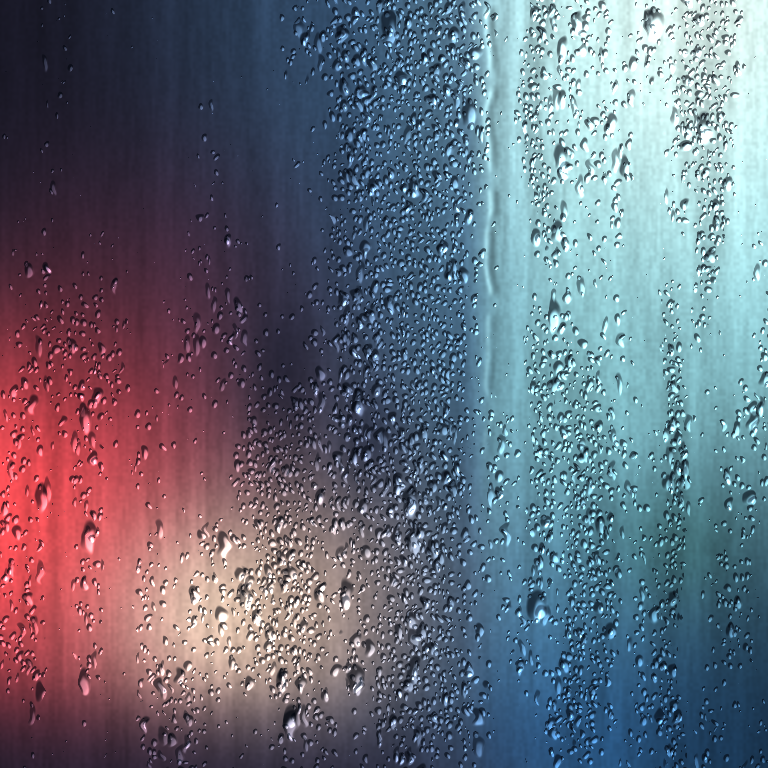
This texture is drawn by a three.js fragment shader. Its source:

```glsl
// Rain-beaded window at night: a dark left side, a pale teal right side and
// red and cream lights blurred behind the glass. Soft gradients and glows form
// the backdrop; jittered cells of refracting drops gather along wavy tracks.
varying vec2 vUv;

vec2 hash22(vec2 p) {
  vec3 q = fract(p.xyx * vec3(0.1031, 0.1030, 0.0973));
  q += dot(q, q.yzx + 33.33);
  return fract((q.xx + q.yz) * q.zy);
}

float noise(vec2 p) {
  vec2 i = floor(p), f = fract(p);
  f = f * f * (3.0 - 2.0 * f);
  float low = mix(hash22(i).x, hash22(i + vec2(1.0, 0.0)).x, f.x);
  float high = mix(hash22(i + vec2(0.0, 1.0)).x, hash22(i + 1.0).x, f.x);
  return mix(low, high, f.y);
}

float glow(vec2 p, vec2 center, vec2 radius) {
  vec2 d = (p - center) / radius;
  return exp(-dot(d, d));
}

// Blurred scene behind the glass
vec3 backdrop(vec2 p) {
  vec3 night = mix(vec3(0.09, 0.09, 0.14), vec3(0.23, 0.36, 0.49),
                   smoothstep(0.05, 0.66, p.x + (p.y - 0.6) * 0.14));
  vec3 day = mix(vec3(0.16, 0.33, 0.50), vec3(0.47, 0.69, 0.73), smoothstep(0.0, 0.50, p.y));
  day = mix(day, vec3(0.67, 0.89, 0.91), smoothstep(0.4, 0.9, p.y));
  day *= 1.0 - 0.38 * smoothstep(0.72, 1.0, p.x) * (1.0 - smoothstep(0.15, 0.65, p.y));
  float pane = 0.18 * smoothstep(0.42, 0.6, p.x) + 0.5 * smoothstep(0.60, 0.65, p.x)
             + 0.32 * smoothstep(0.58, 0.78, p.x);
  vec3 c = mix(night, day, pane);
  c = mix(c, vec3(0.92, 0.99, 0.96), 0.85 * glow(p, vec2(0.92, 1.02), vec2(0.21, 0.27)));
  c = mix(c, vec3(0.18, 0.34, 0.32), 0.45 * glow(p, vec2(0.88, 0.29), vec2(0.10, 0.09)));
  // Red and cream lights
  c = mix(c, vec3(0.20, 0.14, 0.21), 0.7 * glow(p, vec2(0.20, 0.65), vec2(0.20, 0.17)));
  c = mix(c, vec3(0.64, 0.25, 0.30), 0.85 * glow(p, vec2(0.12, 0.31), vec2(0.24, 0.27)));
  c = mix(c, vec3(0.95, 0.29, 0.31), 0.95 * glow(p, vec2(-0.02, 0.33), vec2(0.20, 0.21)));
  c = mix(c, vec3(0.52, 0.45, 0.45), 0.7 * glow(p, vec2(0.43, 0.22), vec2(0.15, 0.21)));
  c = mix(c, vec3(0.92, 0.80, 0.71), 0.95 * glow(p, vec2(0.30, 0.20), vec2(0.16, 0.14)));
  // Shadows in the middle and along the sill
  c = mix(c, vec3(0.12, 0.12, 0.18), 0.8 * glow(p, vec2(0.37, 0.53), vec2(0.05, 0.11)));
  c = mix(c, vec3(0.13, 0.15, 0.23), 0.55 * glow(p, vec2(0.48, 0.43), vec2(0.05, 0.08)));
  float sill = (1.0 - smoothstep(-0.04, 0.14, p.y)) * (1.0 - smoothstep(0.45, 0.8, p.x));
  return mix(c, vec3(0.13, 0.12, 0.19), 0.75 * sill);
}

// Wavy vertical band with a soft border; span holds its lower and upper ends
float track(vec2 p, float x, float halfWidth, vec2 span) {
  float wobble = (noise(vec2(p.y * 7.0, x * 50.0)) - 0.5) * 0.03;
  float across = 1.0 - smoothstep(0.3, 1.5, abs(p.x - x + wobble) / halfWidth);
  return across * smoothstep(span.x - 0.08, span.x + 0.08, p.y)
       * (1.0 - smoothstep(span.y - 0.08, span.y + 0.08, p.y));
}

float beadTracks(vec2 p) {
  float t = track(p, 0.55, 0.075, vec2(0.02, 1.2));
  t = max(t, track(p, 0.47, 0.045, vec2(0.30, 1.0)) * 0.8);
  t = max(t, track(p, 0.37, 0.06, vec2(0.10, 0.50)));
  t = max(t, track(p, 0.70, 0.016, vec2(0.68, 1.2)));
  t = max(t, track(p, 0.92, 0.012 + 0.03 * smoothstep(0.6, 0.9, p.y), vec2(0.58, 1.2)));
  t = max(t, track(p, 0.76, 0.022 + 0.018 * (1.0 - p.y), vec2(0.02, 0.54)));
  t = max(t, track(p, 0.70, 0.018, vec2(0.25, 0.58)));
  t = max(t, track(p, 0.87, 0.014, vec2(-0.2, 0.63)));
  t = max(t, track(p, 0.10, 0.06, vec2(0.44, 0.66)) * 0.6);
  t = max(t, track(p, 0.945, 0.028, vec2(0.10, 0.34)) * 0.5);
  return t;
}

// Nearest drop in jittered cells: xy is the position inside it, z the coverage
vec3 drops(vec2 p, vec2 cells, float density, float seed) {
  vec2 g = p * cells, nearest = vec2(9.0);
  for (int i = -1; i <= 1; i++) {
    float column = floor(g.x) + float(i);
    float shift = hash22(vec2(column, seed)).x;
    for (int j = -1; j <= 1; j++) {
      vec2 id = vec2(column, floor(g.y + shift) + float(j));
      vec2 jitter = (hash22(id + seed * 17.0) - 0.5) * 0.7;
      vec2 traits = hash22(id + seed * 29.0 + 91.0);
      float radius = mix(0.25, 0.58, traits.x) * smoothstep(traits.y, traits.y + 0.15, density * 1.15);
      vec2 d = (g - id - 0.5 - jitter + vec2(0.0, shift)) / max(radius, 0.001);
      if (dot(d, d) < dot(nearest, nearest)) nearest = d;
    }
  }
  return vec3(nearest, 1.0 - smoothstep(0.75, 1.05, length(nearest)));
}

// Dark rim, bright lower side and a crisp glint
vec3 shadeDrop(vec3 base, vec3 drop, float strength) {
  float lit = smoothstep(-0.3, 0.7, dot(drop.xy, vec2(0.5, -0.8)));
  vec3 lens = mix(base * 0.36 + vec3(0.0, 0.01, 0.03), base * 1.2 + 0.03, lit);
  float glint = smoothstep(0.3, 0.75, glow(drop.xy, vec2(0.18, -0.25), vec2(0.55, 0.7)));
  lens += glint * (base * 0.7 + vec3(0.09, 0.11, 0.12));
  return mix(base, lens, drop.z * strength);
}

void main() {
  vec2 p = vUv;
  vec3 color = backdrop(p);
  // Runnels, fine vertical grain and mist
  float runnel = noise(vec2(p.x * 55.0, p.y * 3.0)) + 0.6 * noise(vec2(p.x * 140.0, p.y * 9.0));
  float grain = noise(vec2(p.x * 260.0, p.y * 45.0)) + noise(p * 230.0);
  color *= 0.83 + 0.16 * runnel + 0.09 * grain;
  // Ragged bright trickle on the edge of the pale side
  float bend = 0.635 + (noise(vec2(p.y * 26.0, 4.0)) - 0.5) * 0.010;
  float ragged = smoothstep(0.3, 0.65, p.y) * smoothstep(0.15, 0.7, noise(vec2(p.y * 38.0, 9.0)));
  color += vec3(0.18, 0.22, 0.21) * ragged * glow(p, vec2(bend, p.y), vec2(0.0035, 1.0));
  color *= 1.0 - 0.25 * ragged * glow(p, vec2(bend + 0.008, p.y), vec2(0.005, 1.0));
  // Drops from fine beads to large tears
  vec2 w = p + (vec2(noise(p * vec2(60.0, 90.0)), noise(p * 50.0 + 31.0)) - 0.5) * vec2(0.008, 0.006);
  float tracks = beadTracks(p);
  float wet = mix(0.35, 1.0, max(smoothstep(0.25, 0.5, p.x), 1.0 - smoothstep(0.45, 0.75, p.y)));
  float patches = smoothstep(0.3, 0.75, noise(p * vec2(26.0, 5.0)));
  float middle = glow(p, vec2(0.46, 0.45), vec2(0.16, 0.6));
  color *= 1.0 - 0.12 * tracks;
  float fine = max(tracks, wet * (0.06 + 0.32 * patches + 0.22 * middle));
  color = shadeDrop(color, drops(w, vec2(125.0, 92.0), fine, 1.0), 0.9);
  color = shadeDrop(color, drops(w, vec2(92.0, 34.0), wet * (0.05 + 0.25 * patches), 4.0), 0.65);
  color = shadeDrop(color, drops(w, vec2(70.0, 46.0), wet * (0.04 + 0.20 * patches + 0.28 * tracks), 2.0), 0.9);
  color = shadeDrop(color, drops(w, vec2(42.0, 20.0), wet * (0.03 + 0.14 * patches), 3.0), 0.9);
  gl_FragColor = vec4(clamp(color, 0.0, 1.0), 1.0);
}
```
